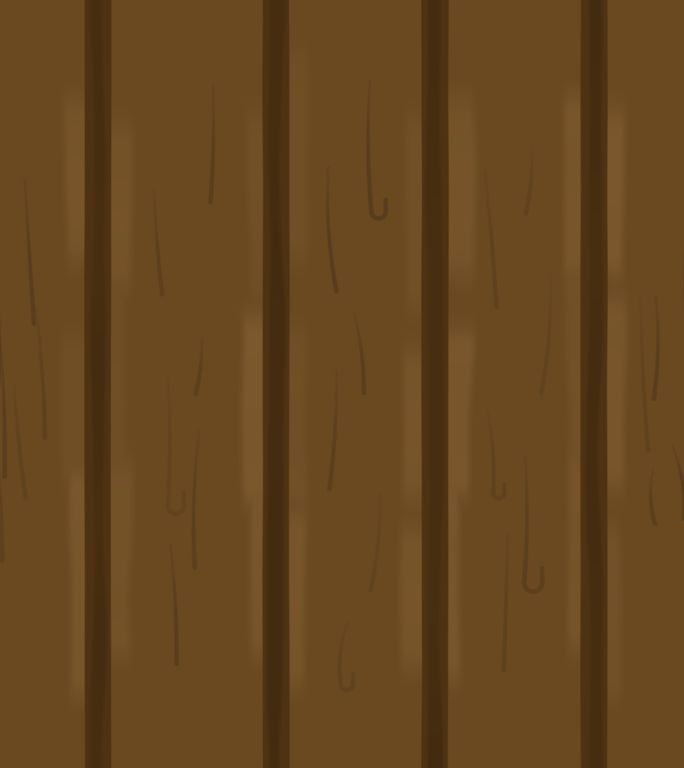
Reproduce this texture procedurally as a Shadertoy shader.

```glsl
const int GROOVES = 4;
const int PATCHES = 3;
const int STROKES = 6;
const float GROOVE_HALF = 0.0174;

const vec3 WOOD = vec3(0.416, 0.287, 0.130);
const vec3 WORN = vec3(0.490, 0.350, 0.180);
const vec3 GRAIN = vec3(0.325, 0.220, 0.100);
const vec3 GROOVE = vec3(0.310, 0.198, 0.072);
const vec3 GROOVE_DEEP = vec3(0.262, 0.168, 0.060);

float hash(float n, float salt) {
    return fract(sin(n * 12.9898 + salt * 78.233) * 43758.545);
}

float noise(float x, float salt) {
    float i = floor(x);
    return mix(hash(i, salt), hash(i + 1.0, salt), smoothstep(0.0, 1.0, x - i));
}

// Groove centres are evenly spaced, with a wider first plank gap
float grooveX(int i) {
    return 0.1524 + 0.207 * float(i) - (i <= 0 ? 0.025 : 0.0);
}

// Soft band from 0 to size along one axis
float softSpan(float v, float size, float blur) {
    return smoothstep(-blur, blur, v) * (1.0 - smoothstep(size - blur, size + blur, v));
}

// Rubbed patches along one side of a groove; d is distance from its edge
float wornEdge(float d, float y, float seed) {
    float wear = 0.0;
    for (int k = 0; k < PATCHES; k++) {
        float id = seed * 7.0 + float(k);
        float bottom = 0.07 + 0.26 * float(k) + 0.09 * hash(id, 1.0);
        float span = mix(0.18, 0.30, hash(id, 2.0));
        float width = mix(0.014, 0.033, hash(id, 3.0)) + 0.008 * (noise(y * 9.0, id) - 0.5);
        float across = 1.0 - smoothstep(width - 0.007, width + 0.007, d);
        float along = softSpan(y - bottom, min(span, 0.93 - bottom), 0.028);
        wear = max(wear, across * along * mix(0.35, 0.95, hash(id, 4.0)));
    }
    return wear * (0.8 + 0.2 * noise(y * 14.0, seed));
}

// Thin bowed stroke rising from the origin, optionally hooked at its foot
float grainStroke(vec2 q, float span, float lean, float bow, float hook, float aa) {
    float t = clamp(q.y / span, 0.0, 1.0);
    float stemX = lean * t + bow * t * (1.0 - t);
    float d = length(q - vec2(stemX, t * span));
    float width = mix(0.0030, 0.0016, t);
    if (hook > 0.0) {
        vec2 c = q - vec2(hook, 0.0);
        float arc = c.y < 0.0 ? abs(length(c) - hook) : 1.0;
        float tip = length(c - vec2(hook, clamp(c.y, 0.0, hook * 1.6)));
        d = min(d, min(arc, tip));
    }
    float fade = 1.0 - 0.55 * smoothstep(0.4, 1.0, t);
    return fade * (1.0 - smoothstep(width - aa, width + aa, d));
}

// Scattered strokes down the middle of one plank
float plankGrain(vec2 p, float centre, float seed, bool outer, float aa) {
    float ink = 0.0;
    float start = outer ? 0.27 : 0.09;
    float rise = outer ? 0.052 : 0.122;
    for (int k = 0; k < STROKES; k++) {
        float id = seed * 11.0 + float(k);
        float side = mod(float(k), 2.0) * 2.0 - 1.0;
        vec2 foot = vec2(centre + side * 0.022 + 0.026 * (hash(id, 5.0) - 0.5),
                         start + rise * float(k) + 0.05 * hash(id, 6.0));
        float span = mix(0.07, 0.20, hash(id, 7.0));
        float lean = 0.030 * (hash(id, 8.0) - 0.5);
        float bow = 0.045 * (hash(id, 9.0) - 0.5);
        float hook = hash(id, 10.0) > 0.76 && !outer ? mix(0.006, 0.012, hash(id, 11.0)) : 0.0;
        float stroke = grainStroke(p - foot, span, lean, bow, hook, aa);
        ink = max(ink, stroke * mix(0.35, 0.85, hash(id, 12.0)));
    }
    return ink;
}

// Groove colour with a wandering deeper streak
vec3 grooveColor(float x, float y, float seed) {
    float drift = 0.007 * (noise(y * 5.0, seed + 20.0) - 0.5);
    float width = mix(0.006, 0.011, noise(y * 7.0, seed + 30.0));
    float streak = 1.0 - smoothstep(width - 0.004, width + 0.004, abs(x - drift));
    return mix(GROOVE, GROOVE_DEEP, streak * mix(0.55, 1.0, noise(y * 6.0, seed + 40.0)));
}

void mainImage(out vec4 fragColor, in vec2 fragCoord) {
    vec2 p = fragCoord / iResolution.y;
    float aa = max(0.0013, 0.75 / iResolution.y);
    vec3 color = WOOD;

    // Wear on both sides of every groove
    for (int i = 0; i < GROOVES; i++) {
        float x = p.x - grooveX(i);
        float seed = float(i) * 2.0 + step(0.0, x);
        color = mix(color, WORN, wornEdge(abs(x) - GROOVE_HALF, p.y, seed));
    }

    // Grain on every plank, including the cut ones at the sides
    for (int i = 0; i <= GROOVES; i++) {
        float centre = 0.5 * (grooveX(i - 1) + grooveX(i));
        bool outer = i == 0 || i == GROOVES;
        color = mix(color, GRAIN, plankGrain(p, centre, float(i) + 1.0, outer, aa));
    }

    // Grooves with slightly uneven edges
    for (int i = 0; i < GROOVES; i++) {
        float x = p.x - grooveX(i);
        float edge = GROOVE_HALF + 0.0012 * (noise(p.y * 8.0, float(i) + step(0.0, x) * 9.0) - 0.5);
        float cover = 1.0 - smoothstep(edge - aa, edge + aa, abs(x));
        color = mix(color, grooveColor(x, p.y, float(i)), cover);
    }
    fragColor = vec4(color, 1.0);
}
```
